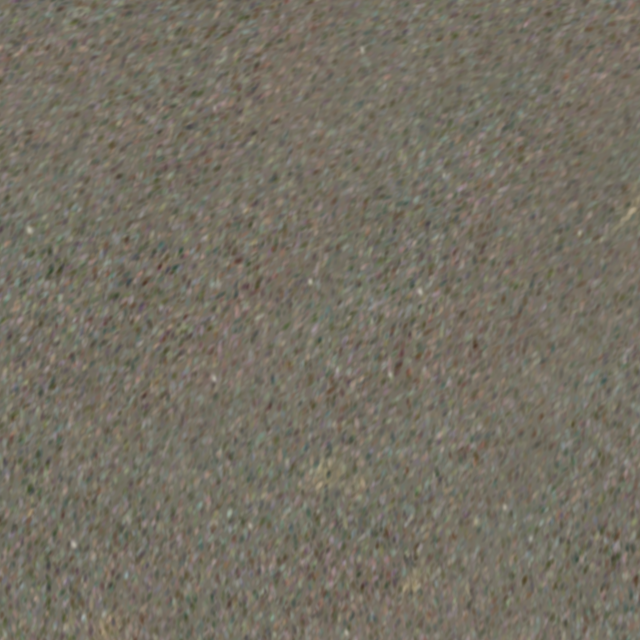
A Shadertoy shader for this texture:

```glsl
const vec3 BASE_COLOR = vec3(0.458, 0.436, 0.388);
const vec3 MOSS_SHIFT = vec3(-0.014, 0.006, 0.004);  // green-grey areas against brown ones
const vec3 RED_GREEN = vec3(0.030, -0.016, 0.010);   // grain tint axes
const vec3 BLUE_YELLOW = vec3(-0.018, 0.002, 0.038);
const vec3 OCHRE = vec3(0.60, 0.54, 0.40);
const vec3 PALE_SPECK = vec3(0.76, 0.75, 0.69);

const float COARSE_CELLS = 86.0;
const float FINE_CELLS = 128.0;
const float COARSE_CONTRAST = 0.090;
const float FINE_CONTRAST = 0.055;
const vec2 GRAIN_RADII = vec2(1.0, 0.52);  // along and across, in cells
const float ANGLE_BOTTOM = 1.45;
const float ANGLE_TOP = 0.60;
const float ANGLE_JITTER = 0.9;
const float PATCH_TILT = 0.65;
const int STAIN_COUNT = 5;
const int SPECK_COUNT = 16;

vec3 hash3(vec2 p) {
    vec3 q = fract(vec3(p.xyx) * vec3(0.1031, 0.1030, 0.0973));
    q += dot(q, q.yxz + 33.33);
    return fract((q.xxy + q.yzz) * q.zyx);
}

mat2 rotation(float angle) {
    float c = cos(angle), s = sin(angle);
    return mat2(c, -s, s, c);
}

// Soft elongated grains, one per cell: x = brightness, yz = tint
vec3 grains(vec2 uv, float cells, float seed) {
    vec2 p = uv * cells;
    vec2 home = floor(p);
    float lean = mix(ANGLE_BOTTOM, ANGLE_TOP, uv.y);
    vec3 sum = vec3(0.0);
    for (int y = -1; y <= 1; y++) {
        for (int x = -1; x <= 1; x++) {
            vec2 cell = home + vec2(x, y);
            vec3 place = hash3(cell + seed);
            vec3 value = hash3(cell + seed + 211.7) * 2.0 - 1.0;
            float angle = lean + ANGLE_JITTER * (place.z - 0.5);
            vec2 d = rotation(angle) * (p - cell - place.xy) / GRAIN_RADII;
            float body = max(0.0, 1.0 - dot(d, d));
            sum += value * body * body;
        }
    }
    return sum;
}

// Broad, warped sine patches stretched along the diagonal, about -1 to 1
float patches(vec2 uv, float phase) {
    vec2 p = rotation(PATCH_TILT) * uv * vec2(7.0, 7.0);
    p.y *= 1.7;
    float sum = 0.0, weight = 0.5;
    for (int i = 0; i < 4; i++) {
        p += 0.8 * sin(p.yx * 1.3 + phase);
        sum += weight * sin(p.x + phase) * cos(p.y - phase * 1.7);
        p = rotation(0.5) * p * 1.8;
        weight *= 0.65;
    }
    return sum;
}

void mainImage(out vec4 fragColor, in vec2 fragCoord) {
    vec2 uv = fragCoord / iResolution.y;
    vec2 extent = vec2(iResolution.x / iResolution.y, 1.0);

    // Ground: slow shifts of hue and brightness
    float moss = patches(uv, 1.3);
    float shade = patches(uv, 4.1);
    vec3 color = BASE_COLOR + MOSS_SHIFT * moss + 0.016 * shade;

    // Grain: rougher towards the lower left, calmer in places
    vec3 coarse = grains(uv, COARSE_CELLS, 17.0);
    vec3 fine = grains(uv, FINE_CELLS, 59.0);
    float rough = 1.0 + 0.35 * patches(uv, 7.7) + 0.2 * (0.9 - uv.x - uv.y);
    rough = clamp(rough, 0.5, 1.4);
    float relief = COARSE_CONTRAST * coarse.x + FINE_CONTRAST * fine.x;
    vec2 tint = coarse.yz + 0.5 * fine.yz;
    color += rough * (relief + RED_GREEN * tint.x + BLUE_YELLOW * tint.y);

    // Ochre stains, broken up by the grain
    for (int i = 0; i < STAIN_COUNT; i++) {
        vec3 h = hash3(vec2(float(i) * 7.3 + 3.0, 91.0));
        vec2 d = rotation(0.9) * (uv - h.xy * extent);
        d /= vec2(0.042, 0.020) * mix(0.5, 1.1, h.z);
        float stain = exp(-dot(d, d)) * clamp(0.5 + 0.7 * coarse.x, 0.0, 1.0);
        color = mix(color, OCHRE + relief, 0.75 * stain);
    }

    // Scattered pale specks
    for (int i = 0; i < SPECK_COUNT; i++) {
        vec3 h = hash3(vec2(float(i) * 5.1 + 40.0, 23.0));
        vec2 d = rotation(1.0 + h.z) * (uv - h.xy * extent);
        d /= vec2(0.0055, 0.0036) * mix(0.7, 1.2, h.z);
        color = mix(color, PALE_SPECK, exp(-dot(d, d)) * mix(0.35, 0.85, h.z));
    }

    fragColor = vec4(clamp(color, 0.0, 1.0), 1.0);
}
```
